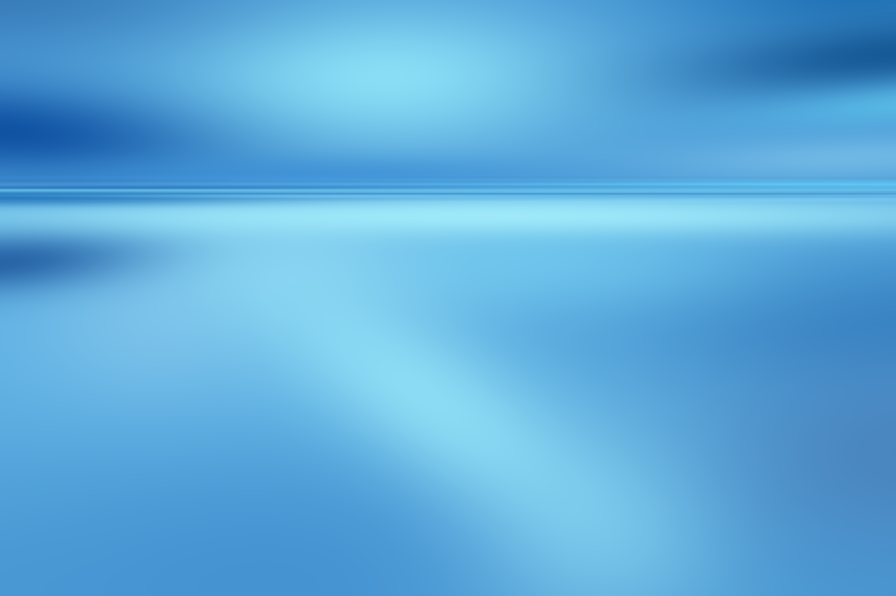
Give the GLSL for this background, as a Shadertoy shader.

```glsl
// Blurred blue horizon: soft sky glows above, bright water with a diagonal beam below.
#define HORIZON 0.681
#define HORIZON_BLUR 0.004
#define STREAK_STRENGTH 0.13
#define STREAK_SPREAD 0.018
#define STREAK_DENSITY 170.0
#define LINE_WIDTH 0.0018

float hash(vec2 cell) {
    return fract(sin(dot(cell, vec2(127.1, 311.7))) * 43758.5);
}

vec2 gradientAt(vec2 cell) {
    float angle = 6.2832 * hash(cell);
    return vec2(cos(angle), sin(angle));
}

float gradientNoise(vec2 p) {
    vec2 i = floor(p), f = fract(p);
    vec2 u = f * f * f * (f * (f * 6.0 - 15.0) + 10.0);
    vec2 e = vec2(0.0, 1.0);
    float low = mix(dot(gradientAt(i), f),
                    dot(gradientAt(i + e.yx), f - e.yx), u.x);
    float high = mix(dot(gradientAt(i + e), f - e),
                     dot(gradientAt(i + e.yy), f - e.yy), u.x);
    return mix(low, high, u.y);
}

// Blends in a Gaussian patch; slope shears it along a slanted axis.
void glow(inout vec3 base, vec2 uv, vec2 centre, vec2 radius, float slope,
          vec3 tint, float strength) {
    vec2 d = uv - centre;
    d.y -= slope * d.x;
    d /= radius;
    base = mix(base, tint, strength * exp(-dot(d, d)));
}

vec3 skyColour(vec2 uv) {
    vec3 sky = vec3(0.29, 0.60, 0.84);
    // Central light
    glow(sky, uv, vec2(0.43, 0.87), vec2(0.24, 0.13), 0.0, vec3(0.54, 0.87, 0.96), 1.0);
    // Dark left side
    glow(sky, uv, vec2(0.00, 1.02), vec2(0.25, 0.10), 0.0, vec3(0.20, 0.46, 0.70), 0.8);
    glow(sky, uv, vec2(0.00, 0.78), vec2(0.22, 0.075), -0.1, vec3(0.05, 0.31, 0.63), 0.95);
    // Dark right side with paler bands beneath
    glow(sky, uv, vec2(0.95, 1.02), vec2(0.20, 0.08), 0.0, vec3(0.10, 0.43, 0.70), 0.85);
    glow(sky, uv, vec2(1.00, 0.91), vec2(0.22, 0.06), 0.12, vec3(0.08, 0.34, 0.58), 0.95);
    glow(sky, uv, vec2(1.05, 0.83), vec2(0.22, 0.035), 0.12, vec3(0.36, 0.76, 0.92), 0.8);
    glow(sky, uv, vec2(0.95, 0.735), vec2(0.25, 0.04), 0.05, vec3(0.47, 0.75, 0.91), 0.8);
    // Blue haze resting on the horizon
    glow(sky, uv, vec2(0.35, 0.71), vec2(0.28, 0.028), 0.0, vec3(0.23, 0.56, 0.84), 0.7);
    glow(sky, uv, vec2(1.00, 0.69), vec2(0.45, 0.008), 0.0, vec3(0.32, 0.74, 0.91), 0.8);
    return sky;
}

vec3 waterColour(vec2 uv) {
    vec3 water = mix(vec3(0.29, 0.60, 0.83), vec3(0.37, 0.69, 0.89),
                     smoothstep(0.0, 0.4, uv.y));
    // Cool shadows
    glow(water, uv, vec2(0.30, 0.02), vec2(0.25, 0.18), 0.0, vec3(0.27, 0.57, 0.82), 0.8);
    glow(water, uv, vec2(1.00, 0.46), vec2(0.30, 0.14), 0.0, vec3(0.20, 0.50, 0.76), 0.9);
    glow(water, uv, vec2(1.02, 0.24), vec2(0.25, 0.18), 0.0, vec3(0.28, 0.50, 0.73), 0.85);
    // Pale reflections
    glow(water, uv, vec2(0.17, 0.45), vec2(0.14, 0.13), 0.0, vec3(0.50, 0.77, 0.92), 0.75);
    glow(water, uv, vec2(0.34, 0.56), vec2(0.18, 0.10), 0.0, vec3(0.56, 0.82, 0.94), 0.8);
    glow(water, uv, vec2(0.60, 0.56), vec2(0.24, 0.08), 0.0, vec3(0.45, 0.80, 0.94), 0.7);
    // Diagonal beam and its fading foot
    glow(water, uv, vec2(0.66, 0.10), vec2(0.14, 0.20), 0.0, vec3(0.48, 0.78, 0.92), 0.7);
    glow(water, uv, vec2(0.47, 0.34), vec2(0.22, 0.14), -0.9, vec3(0.56, 0.87, 0.96), 0.95);
    // Bright strip below the horizon, dark at its left end
    glow(water, uv, vec2(0.00, 0.56), vec2(0.15, 0.05), 0.1, vec3(0.13, 0.36, 0.63), 0.9);
    glow(water, uv, vec2(0.55, 0.638), vec2(0.60, 0.035), 0.0, vec3(0.63, 0.92, 0.98), 0.95);
    glow(water, uv, vec2(0.00, 0.669), vec2(0.32, 0.014), 0.0, vec3(0.12, 0.44, 0.72), 0.85);
    glow(water, uv, vec2(0.55, 0.674), vec2(0.50, 0.007), 0.0, vec3(0.31, 0.67, 0.88), 0.6);
    return water;
}

void mainImage(out vec4 fragColor, in vec2 fragCoord) {
    vec2 uv = fragCoord / iResolution.xy;
    float height = uv.y - HORIZON;
    float aboveHorizon = smoothstep(-HORIZON_BLUR, HORIZON_BLUR, height);
    vec3 colour = mix(waterColour(uv), skyColour(uv), aboveHorizon);

    // Fine horizontal streaks around the horizon
    float streak = gradientNoise(vec2(uv.x * 1.5, uv.y * STREAK_DENSITY));
    float nearness = height / STREAK_SPREAD;
    colour += STREAK_STRENGTH * streak * exp(-nearness * nearness);

    // Thin light line with a darker one just under it
    float lightLine = height / LINE_WIDTH;
    float darkLine = (height + 0.006) / LINE_WIDTH;
    colour = mix(colour, vec3(0.45, 0.82, 0.95), 0.55 * exp(-lightLine * lightLine));
    colour = mix(colour, vec3(0.14, 0.48, 0.73), 0.35 * exp(-darkLine * darkLine));

    fragColor = vec4(clamp(colour, 0.0, 1.0), 1.0);
}
```
